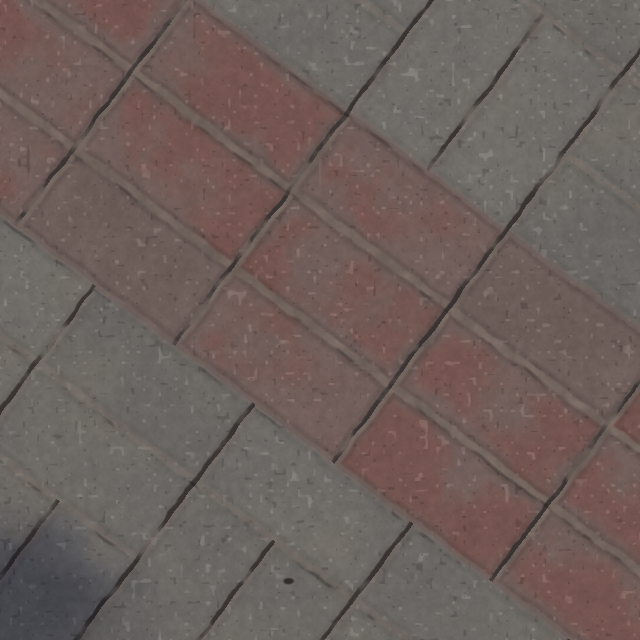
This texture is drawn by a three.js fragment shader. Its source:

```glsl
// Worn brick paving: a diagonal band of three red rows between grey basket-weave pavers.
#define ORIGIN vec2(0.456, 0.703)
#define ALONG vec2(0.801, -0.599)
#define UNIT vec2(0.309, 0.1516)
#define JOINT 0.0065
#define WOBBLE 0.0045
#define RED vec3(0.462, 0.335, 0.317)
#define DUSTY_RED vec3(0.430, 0.368, 0.352)
#define BROWN vec3(0.420, 0.362, 0.343)
#define GREY vec3(0.430, 0.419, 0.404)
#define MORTAR vec3(0.465, 0.415, 0.385)
#define CREVICE vec3(0.200, 0.180, 0.175)
#define SHADE vec3(0.64, 0.66, 0.75)

varying vec2 vUv;

float hash(vec2 p) {
  vec3 q = fract(p.xyx * vec3(0.1031, 0.1030, 0.0973));
  q += dot(q, q.yzx + 33.33);
  return fract((q.x + q.y) * q.z);
}

float noise(vec2 p) {
  vec2 i = floor(p), f = fract(p);
  f = f * f * (3.0 - 2.0 * f);
  return mix(mix(hash(i), hash(i + vec2(1.0, 0.0)), f.x),
             mix(hash(i + vec2(0.0, 1.0)), hash(i + 1.0), f.x), f.y);
}

float fbm(vec2 p) {
  float sum = 0.0, amp = 0.5;
  for (int i = 0; i < 4; i++) {
    sum += amp * noise(p);
    p = p * 2.03 + 17.3;
    amp *= 0.5;
  }
  return sum / 0.9375;
}

// Finds the brick under grid point g: its low corner and its size in grid units.
void findBrick(vec2 g, bool inBand, out vec2 corner, out vec2 size) {
  corner = floor(g);
  size = vec2(1.0);
  if (inBand) return;
  bool below = g.y > 0.0;
  float shift = below ? 0.5 : 0.0;
  float column = floor(g.x + shift);
  float odd = mod(column, 2.0);
  float phase = below ? mod(g.y - 2.0 + odd, 4.0) : mod(g.y + 1.0 + 2.0 * odd, 4.0);
  corner.x = column - shift;
  if (phase >= 2.0) {
    corner = vec2(floor(g.x * 2.0) * 0.5, floor(g.y - phase + 2.5));
    size = vec2(0.5, 2.0);
  }
}

float roundedBox(vec2 p, vec2 extent, float radius) {
  vec2 q = abs(p) - extent + radius;
  return length(max(q, 0.0)) + min(max(q.x, q.y), 0.0) - radius;
}

void main() {
  // Rotated paving grid with slightly ragged lines
  vec2 d = vUv - ORIGIN;
  vec2 p = vec2(dot(d, ALONG), dot(d, vec2(ALONG.y, -ALONG.x)));
  vec2 ragged = vec2(noise(vUv * 38.0 + 40.0), noise(vUv * 38.0 + 90.0)) - 0.5;
  vec2 g = (p + WOBBLE * ragged) / UNIT;
  bool inBand = g.y >= -1.0 && g.y < 2.0;

  vec2 corner, size;
  findBrick(g, inBand, corner, size);
  vec2 local = (g - corner) * UNIT;
  vec2 extent = size * UNIT * 0.5;
  float inside = -roundedBox(local - extent, extent, 0.009);
  float tone = hash(corner * 2.0 + 61.0);

  // Brick faces, with dust toward the edges
  float cloud = fbm(vUv * 11.0 + tone * 9.0);
  float grain = fbm(vUv * 95.0);
  float fine = noise(vUv * 260.0);
  float edgeDust = 1.0 - smoothstep(0.005, 0.038, inside);
  vec3 color;
  if (inBand) {
    bool isBrown = abs(corner.x * corner.y + 1.0) < 0.5;
    float dust = smoothstep(0.42, 0.78, cloud + 0.24 * edgeDust + 0.10 * (tone - 0.5));
    color = mix(isBrown ? BROWN : RED, DUSTY_RED, dust * 0.85);
  } else {
    color = GREY * (0.97 + 0.06 * tone);
    color = mix(color, GREY * vec3(1.0, 0.965, 0.93), smoothstep(0.4, 0.8, cloud) * 0.5);
  }
  color *= 1.0 + 0.10 * (cloud - 0.5) + 0.13 * (grain - 0.5) + 0.04 * (fine - 0.5);
  color += 0.07 * smoothstep(0.80, 0.95, noise(vUv * 120.0 + 7.0));
  color *= 1.0 - 0.14 * smoothstep(0.84, 0.96, noise(vUv * 135.0 + 51.0));

  // Sandy joints, fainter among the grey pavers
  float wear = fbm(vUv * 30.0 + 5.0);
  float bandEdge = min(abs(g.y + 1.0), abs(g.y - 2.0)) * UNIT.y;
  float rim = smoothstep(0.003, 0.008, inside) - smoothstep(0.009, 0.018, inside);
  color *= 1.0 - (inBand ? 0.10 : 0.05) * rim;
  float joint = 1.0 - smoothstep(JOINT * 0.5, JOINT * 1.5, inside + 0.005 * (wear - 0.5));
  vec3 sand = MORTAR * (0.80 + 0.32 * wear + 0.12 * (grain - 0.5));
  sand = mix(sand, DUSTY_RED * 0.97, 0.6 * (1.0 - smoothstep(0.004, 0.014, bandEdge)));
  color = mix(color, sand, joint * (inBand ? 0.85 : 0.45));

  // Broken dark crevices on one side of the cross joints
  float gap = 2.0 * extent.x - local.x;
  float crack = 1.0 - smoothstep(0.0018, 0.0058, abs(gap - 0.003) + 0.003 * (grain - 0.5));
  float broken = smoothstep(0.32, 0.56, fbm(vUv * 19.0 + 31.0));
  color = mix(color, CREVICE, crack * (0.15 + 0.75 * broken));
  float seam = 1.0 - smoothstep(0.001, 0.004, abs(local.y - 0.006));
  color *= 1.0 - 0.22 * seam * smoothstep(0.5, 0.7, fbm(vUv * 24.0 + 70.0));

  // Small chip and soft corner shadow
  float chip = length((vUv - vec2(0.451, 0.092)) * vec2(1.0, 1.7));
  color = mix(CREVICE, color, smoothstep(0.005, 0.011, chip));
  float reach = length((vUv - vec2(0.02, 0.05)) * vec2(0.9, 1.1)) + 0.07 * (cloud - 0.5);
  color *= mix(SHADE, vec3(1.0), smoothstep(0.04, 0.22, reach));

  gl_FragColor = vec4(color, 1.0);
}
```
